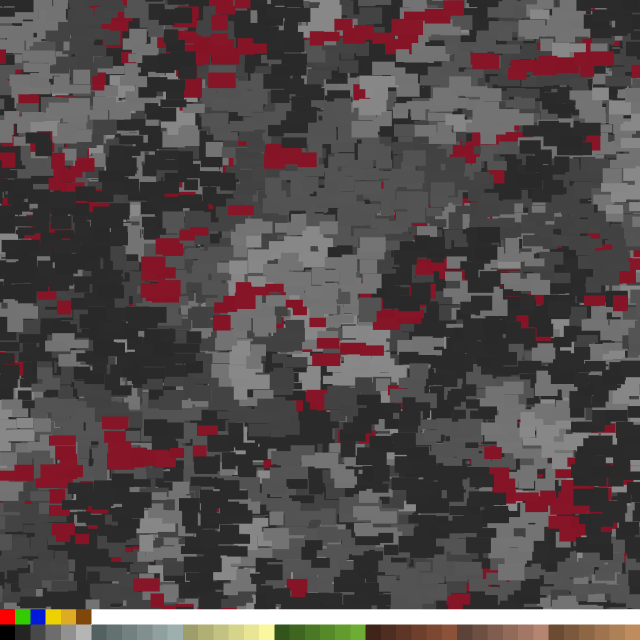
Reproduce this pattern procedurally as a Shadertoy shader.

```glsl
// Blocky grey and red camouflage of overlapping rectangles, above a strip of colour swatches.

#define PASSES 3
#define CELL vec2(0.028, 0.018)         // spacing of the rectangles
#define MIN_HALF vec2(0.010, 0.006)     // smallest rectangle, half size
#define MAX_HALF vec2(0.022, 0.0135)    // largest rectangle, half size
#define PATCH_SCALE vec2(10.0, 7.5)     // patches per canvas, slightly upright
#define RED_WIDTH 0.045                 // half width of the red bands
#define PALE_LEVEL 0.74                 // patch cores above this turn pale
#define STRIP_HEIGHT 0.048
#define COLUMNS 42.0

const vec3 DARK = vec3(0.165);
const vec3 CHARCOAL = vec3(0.26);
const vec3 MID = vec3(0.325);
const vec3 LIGHT = vec3(0.45);
const vec3 PALE = vec3(0.53);
const vec3 RED = vec3(0.52, 0.08, 0.15);

float hash(vec2 p) {
    return fract(sin(dot(p, vec2(127.1, 311.7))) * 43758.55);
}

vec2 hash2(vec2 p) {
    return vec2(hash(p), hash(p + 57.3));
}

float valueNoise(vec2 p) {
    vec2 i = floor(p), f = fract(p);
    f = f * f * (3.0 - 2.0 * f);
    vec2 e = vec2(0.0, 1.0);
    return mix(mix(hash(i), hash(i + e.yx), f.x),
               mix(hash(i + e.xy), hash(i + e.yy), f.x), f.y);
}

float patchNoise(vec2 p) {
    return 0.65 * valueNoise(p) + 0.35 * valueNoise(p * 2.3 + 19.0);
}

// Antialiased coverage of a box at the origin
float boxCover(vec2 p, vec2 halfSize) {
    vec2 d = (halfSize - abs(p)) * iResolution.xy + 0.5;
    return clamp(min(d.x, d.y), 0.0, 1.0);
}

// Paints one shade as rectangles whose centres lie inside its patches
vec3 paintLayer(vec3 base, vec2 uv, vec3 shade, float level, bool isRed, float seed) {
    vec2 home = floor(uv / CELL);
    vec2 shift = vec2(seed * 13.7, seed * 7.9);
    for (int y = -1; y <= 1; y++)
    for (int x = -1; x <= 1; x++) {
        vec2 id = home + vec2(x, y);
        vec2 key = id + shift;
        vec2 center = (id + 0.5 + 0.8 * (hash2(key) - 0.5)) * CELL;
        vec2 halfSize = mix(MIN_HALF, MAX_HALF, hash2(key + 31.7));
        float cover = boxCover(uv - center, halfSize);
        if (cover <= 0.0) continue;

        vec2 q = center * PATCH_SCALE + shift;
        vec3 tint = shade;
        if (isRed) {
            // Red follows winding bands, broken up by a second field
            bool inBand = abs(valueNoise(q) - 0.5) < RED_WIDTH;
            if (!inBand || valueNoise(q * 0.8 + 83.0) < level) continue;
        } else {
            float n = patchNoise(q);
            if (n < level) continue;
            if (shade == LIGHT && n > PALE_LEVEL) tint = PALE;
        }
        base = mix(base, tint + 0.012 * (hash(key + 5.1) - 0.5), cover);
    }
    return base;
}

vec3 camouflage(vec2 uv) {
    vec3 col = DARK;
    for (int i = 0; i < PASSES; i++) {
        float seed = float(i) * 5.0 + 1.0;
        col = paintLayer(col, uv, CHARCOAL, 0.595, false, seed);
        col = paintLayer(col, uv, MID, 0.64, false, seed + 1.0);
        col = paintLayer(col, uv, LIGHT, 0.625, false, seed + 2.0);
        col = paintLayer(col, uv, RED, 0.5, true, seed + 3.0);
        col = paintLayer(col, uv, DARK, 0.62, false, seed + 4.0);
    }
    return col;
}

// Two rows: six pure colours on white, above seven ramps of six steps
vec3 swatches(vec2 uv) {
    int column = int(clamp(floor(uv.x * COLUMNS), 0.0, COLUMNS - 1.0));
    if (uv.y > 0.5 * STRIP_HEIGHT) {
        vec3 pure[6] = vec3[6](vec3(1.0, 0.0, 0.0), vec3(0.2, 0.8, 0.0),
            vec3(0.0, 0.1, 0.85), vec3(0.93, 0.82, 0.0),
            vec3(0.87, 0.67, 0.14), vec3(0.5, 0.28, 0.04));
        return column < 6 ? pure[column] : vec3(1.0);
    }
    vec3 low[7] = vec3[7](vec3(0.0), vec3(0.33, 0.38, 0.38), vec3(0.62, 0.62, 0.42),
        vec3(0.2, 0.33, 0.1), vec3(0.25, 0.14, 0.1), vec3(0.36, 0.26, 0.22), vec3(0.42, 0.3, 0.2));
    vec3 high[7] = vec3[7](vec3(0.71), vec3(0.62, 0.69, 0.68), vec3(0.98, 0.97, 0.62),
        vec3(0.43, 0.68, 0.2), vec3(0.55, 0.32, 0.22), vec3(0.71, 0.52, 0.44), vec3(0.75, 0.55, 0.37));
    int ramp = column / 6;
    return mix(low[ramp], high[ramp], float(column - ramp * 6) / 5.0);
}

void mainImage(out vec4 fragColor, in vec2 fragCoord) {
    vec2 uv = fragCoord / iResolution.xy;
    vec2 quarter = 0.25 / iResolution.xy;
    vec3 strip = 0.5 * (swatches(uv - quarter) + swatches(uv + quarter));
    float above = clamp((uv.y - STRIP_HEIGHT) * iResolution.y + 0.5, 0.0, 1.0);
    vec3 col = above > 0.0 ? mix(strip, camouflage(uv), above) : strip;
    fragColor = vec4(col, 1.0);
}
```
